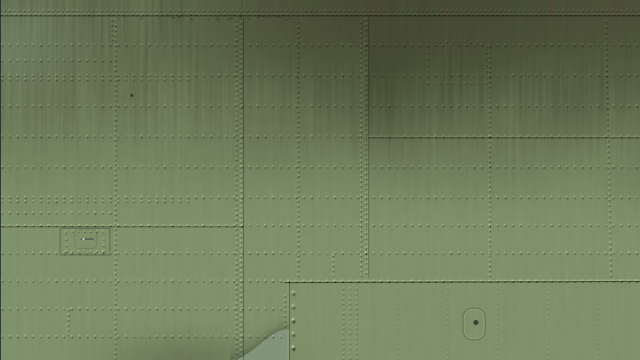
A Shadertoy shader for this texture:

```glsl
// Weathered green sheet-metal skin: riveted rows and columns, lapped seams, hatches.
// Gradients and stretched gradient noise tint the paint; rivets and seams add relief.
// Positions are in percent of the canvas height, origin lower left.
const vec3 OLIVE = vec3(0.27, 0.30, 0.20);
const vec3 SAGE = vec3(0.50, 0.57, 0.42);
const vec3 CHALK = vec3(0.51, 0.58, 0.48);
const vec3 RUST = vec3(0.29, 0.25, 0.19);
const float RIGHT = 178.0;

vec2 hash2(vec2 p) {
    vec3 q = fract(p.xyx * vec3(0.1031, 0.1030, 0.0973));
    q += dot(q, q.yzx + 33.33);
    return fract((q.xx + q.yz) * q.zy);
}

float noise(vec2 p) {
    vec2 i = floor(p), f = fract(p), u = f * f * (3.0 - 2.0 * f), e = vec2(1, 0);
    float a = dot(hash2(i) - 0.5, f), b = dot(hash2(i + e) - 0.5, f - e);
    float c = dot(hash2(i + e.yx) - 0.5, f - e.yx), d = dot(hash2(i + 1.0) - 0.5, f - 1.0);
    return 2.0 * mix(mix(a, b, u.x), mix(c, d, u.x), u.y);
}

float inside(float d, float px) { return 1.0 - smoothstep(-px, px, d); }

float blob(vec2 p, vec2 c, vec2 size) { p = (p - c) / size; return exp(-dot(p, p)); }

float segment(vec2 p, vec2 a, vec2 b) {
    vec2 q = p - a, s = b - a;
    return length(q - s * clamp(dot(q, s) / dot(s, s), 0.0, 1.0));
}

float roundBox(vec2 p, vec2 h, float r) {
    vec2 q = abs(p) - h + r;
    return length(max(q, 0.0)) + min(max(q.x, q.y), 0.0) - r;
}

// Dark groove with a lit lip
float groove(float d, float lip, float px) {
    return 0.12 * inside(lip - 0.16, px) - 0.3 * inside(d - 0.16, px);
}

float seam(vec2 p, vec2 a, vec2 b, float px) {
    return groove(segment(p, a, b), segment(p + vec2(0.35, -0.4), a, b), px);
}

// Row of domed heads, lit above and shaded below
float rivets(vec2 p, vec2 a, vec2 b, float pitch, float r) {
    vec2 dir = normalize(b - a);
    float k = clamp(round(dot(p - a, dir) / pitch), 0.0, floor(length(b - a) / pitch));
    vec2 q = (p - a - dir * k * pitch) / r;
    float wear = 0.65 + 0.6 * hash2(vec2(k, floor(a.x + 7.0 * a.y))).x;
    return wear * (0.24 * blob(q, vec2(-0.25, 0.5), vec2(0.8)) - 0.32 * blob(q, vec2(0.25, -0.7), vec2(0.8)));
}

float row(vec2 p, float y, float end) { return rivets(p, vec2(0.6, y), vec2(end, y), 2.15, 0.36); }

float column(vec2 p, float x, float y0, float y1) {
    return rivets(p, vec2(x, y0), vec2(x, y1), 1.38, 0.34);
}

float rivetFrame(vec2 p, vec2 h) {
    vec2 m = vec2(h.x, -h.y);
    return rivets(p, -h, m, 1.7, 0.32) + rivets(p, -m, h, 1.7, 0.32)
         + rivets(p, -h, -m, 1.7, 0.32) + rivets(p, m, h, 1.7, 0.32);
}

// Faded paint: dark stain at upper right, pale sheen at left, vertical runs
vec3 paint(vec2 p) {
    float high = smoothstep(35.0, 95.0, p.y);
    float tone = smoothstep(5.0, 68.0, 100.0 - p.y + 5.0 * noise(p * 0.05));
    tone = mix(tone, 1.0, 0.42 * (1.0 - smoothstep(35.0, 112.0, p.x)));
    tone -= 0.16 * high * smoothstep(101.5, 103.0, p.x) * (1.0 - smoothstep(106.0, 125.0, p.x));
    tone += 0.12 * high * smoothstep(120.0, 170.0, p.x) - 0.35 * blob(p, vec2(52, 0), vec2(22, 7));
    float runs = noise(p * vec2(0.9, 0.035)) + 0.6 * noise(p * vec2(2.3, 0.06));
    tone += runs * (0.06 + 0.18 * high) + 0.04 * noise(p * 0.35);
    vec3 col = mix(OLIVE, SAGE, clamp(tone, 0.0, 1.05));
    col = mix(col, CHALK, 0.45 * blob(p, vec2(0, 88), vec2(20, 13)));
    float grime = smoothstep(72.0, 98.0, p.y) * smoothstep(35.0, 80.0, p.x);
    return mix(col, RUST, grime * clamp(0.22 + runs, 0.0, 0.5));
}

// Rivet lattice, doubled at the sheet joints
float skinRivets(vec2 p) {
    float s = rivets(p, vec2(169.7, 23.5), vec2(168.3, 95), 1.5, 0.34);
    for (float k = 0.0; k < 11.0; k++) {
        float y = 87.5 - 8.47 * k + 0.74 * max(k - 5.0, 0.0);
        s += row(p, y, k < 9.0 ? RIGHT : 79.0);
        if (k == 1.0 || k == 5.0) s += row(p, y - 1.1, 53.0);
        if (k == 0.0 || k == 5.0) s += row(p, y - 4.3, 31.0);
    }
    for (float j = 0.0; j < 2.0; j++) {
        s += rivets(p, vec2(0.4 * j, 97.0 - 0.9 * j), vec2(RIGHT, 97.0 - 0.9 * j), 1.35, 0.32);
        s += column(p, 65.7 + 1.3 * j, 0.5 + 0.7 * j, 95.0) + column(p, 100.3 + 1.4 * j, 23.5 + 0.7 * j, 95.0);
        s += column(p, 31.2 + 0.9 * j, 89.0 - 88.5 * j, 95.0) + column(p, 82.9 + 53.2 * j, 23.5, 95.0 - 6.0 * j);
    }
    s += column(p, 92.6, 23.5, 29.4) + column(p, 19.0, 7.0, 14.0) + column(p, 79.2, 9.5, 19.0);
    // Lower panel: bold edge fasteners, faint inner columns
    s += 1.6 * rivets(p, vec2(81.5, 3.4), vec2(81.5, 19), 3.8, 0.55);
    for (float j = 0.0; j < 5.0; j++) s += 0.3 * column(p, 110.4 + 13.9 * j, 0.5, 20.0);
    for (float j = 0.0; j < 3.0; j++) s += 0.65 * column(p, 95.4 + 1.85 * j, 0.5, 20.0);
    return s + 0.8 * rivetFrame(p - vec2(127.1, 82.6), vec2(8.1, 5.75));
}

float skinSeams(vec2 p, float px) {
    return 1.3 * seam(p, vec2(0, 95.6), vec2(RIGHT, 95.6), px) + seam(p, vec2(0, 37), vec2(67.5, 37), px)
         + seam(p, vec2(67.6, 0), vec2(67.6, 95), px) + seam(p, vec2(102.4, 61.7), vec2(RIGHT, 61.7), px)
         + 0.7 * seam(p, vec2(102.4, 23), vec2(102.4, 95), px)
         + 1.5 * seam(p, vec2(79, 21.5), vec2(RIGHT, 21.8), px) + seam(p, vec2(80.4, 0), vec2(80.4, 21.5), px);
}

void mainImage(out vec4 fragColor, in vec2 fragCoord) {
    float px = 70.0 / iResolution.y;
    vec2 p = 100.0 * fragCoord / iResolution.y, latch = p - vec2(23.6, 32.9), door = p - vec2(131.7, 10);
    // Curved fairing
    float rise = 0.8 * (p.y - 8.6 * smoothstep(64.0, 80.0, p.x)), span = step(64.0, p.x) * step(p.x, 80.3);
    vec3 col = paint(p) * (1.0 - 0.22 * span * exp(-0.8 * max(rise, 0.0)));
    col = mix(col, CHALK, span * inside(rise, px));
    // Latch plate and oval door
    float plate = abs(roundBox(latch, vec2(6.9, 3.7), 0.2)), oval = roundBox(door, vec2(3.1, 4.4), 2.6);
    float cover = abs(roundBox(latch - vec2(0.2, 0.7), vec2(3.1, 2.6), 1.2));
    float relief = skinRivets(p) + skinSeams(p, px) + rivetFrame(latch, vec2(5.2, 2.8));
    relief += 0.8 * groove(plate, plate + 0.2, px) + 0.6 * groove(cover, cover, px);
    relief += 0.7 * groove(abs(oval), abs(oval + 0.35), px) - 0.55 * inside(length(door - vec2(0.5, 0.4)) - 0.7, px);
    col *= 1.0 + relief - 0.4 * inside(segment(latch, vec2(-1, 0.7), vec2(2.2, 0.7)) - 0.2, px);
    col = mix(col, vec3(0.8), inside(length(latch - vec2(-0.4, 0.7)) - 0.3, px));
    // Chips under the top seam, and a dark pit
    float chips = smoothstep(0.1, 0.3, noise(p * vec2(0.8, 1.6))) * blob(p, vec2(62, 95.2), vec2(26, 0.8));
    col = mix(col, RUST * 0.65, max(0.8 * chips, 0.75 * inside(length(p - vec2(36.6, 73.5)) - 0.45, px)));
    // Blue-black gap at the left border
    col = mix(col, vec3(0.04, 0.13, 0.24), inside(p.x - 0.2, px));
    fragColor = vec4(clamp(col, 0.0, 1.0), 1);
}
```
